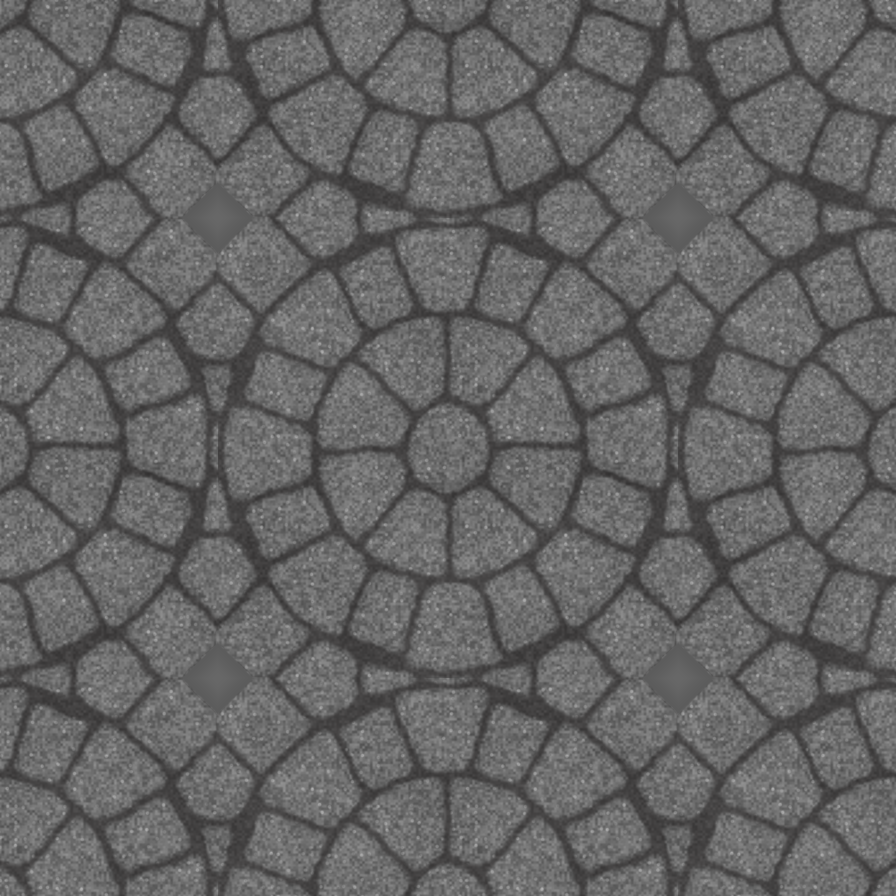
This texture is drawn by a WebGL 1 fragment shader. Its source:

```glsl
precision highp float;
// Grey cobble paving: rosettes of a round stone, eight wedges and sixteen
// setts, with cross-shaped fillers around a smooth diamond between them.
// Each stone yields a distance to its joint, which shades a grainy surface.

uniform vec2 u_resolution;

const float PI = 3.14159265;
const float PERIOD = 0.514;          // tile size as a share of the canvas
const float TWIST = 0.03;            // slight turn of each rosette
const float HUB_RADIUS = 0.097;      // radii in tile units
const float WEDGE_RADIUS = 0.292;
const float SETT_END = 0.465;
const float RIM_RADIUS = 0.487;
const float DIAMOND_EDGE = 0.056;
const float FILLER_EDGE = 0.086;
const float FILLER_END = 0.312;
const float TIP_END = 0.44;
const float ROUNDING = 0.03;
const float FAINT_JOINT = 0.0085;    // lifts the shallow joints by the diamond
const vec2 JOINT_FADE = vec2(0.001, 0.013);
const float GRAIN_CELLS = 180.0;
const float SPECK_CELLS = 56.0;
const float SPECK_CHANCE = 0.28;
const vec3 JOINT_COLOR = vec3(0.262, 0.256, 0.256);
const vec3 STONE_COLOR = vec3(0.436);
const vec3 DIAMOND_COLOR = vec3(0.385);

float hash(vec2 p) {
  vec3 h = fract(vec3(p.xyx) * 0.1031);
  h += dot(h, h.yzx + 33.33);
  return fract((h.x + h.y) * h.z);
}

// Value noise that repeats with the tile.
float noise(vec2 tile, float cells, float seed) {
  vec2 p = tile * cells;
  vec2 i = floor(p), f = fract(p);
  f = f * f * (3.0 - 2.0 * f);
  vec2 a = mod(i, cells) + seed;
  vec2 b = mod(i + 1.0, cells) + seed;
  return mix(mix(hash(a), hash(vec2(b.x, a.y)), f.x),
             mix(hash(vec2(a.x, b.y)), hash(b), f.x), f.y);
}

// Smooth minimum, which rounds the stone corners.
float roundMin(float a, float b) {
  float h = max(ROUNDING - abs(a - b), 0.0) / ROUNDING;
  return min(a, b) - h * h * ROUNDING * 0.25;
}

// Distance to the joints inside a rosette.
float rosette(vec2 q, float r) {
  float sector = PI / 4.0;
  float a = abs(mod(atan(q.y, q.x) - TWIST + sector * 0.5, sector) - sector * 0.5);
  if (r < HUB_RADIUS) return HUB_RADIUS - r;
  if (r < WEDGE_RADIUS)
    return roundMin(r * sin(a), roundMin(WEDGE_RADIUS - r, r - HUB_RADIUS));
  float t = sector * 0.5 - a;
  float along = r * cos(t);
  float side = r * sin(t) - (0.062 + 0.06 * (along - 0.3));
  if (side < 0.0)
    return max(roundMin(-side, roundMin(along - WEDGE_RADIUS, SETT_END - along)), 0.0);
  return roundMin(side, roundMin(r - WEDGE_RADIUS, RIM_RADIUS - r));
}

// Distance to the joints of the fillers; c is measured from the tile corner.
float filler(vec2 c, float rim) {
  float far = max(c.x, c.y), near = min(c.x, c.y);
  float diagonal = (far + near) * 0.7071;
  float side = (far - near) * 0.7071 - FILLER_EDGE;
  if (side < 0.0) {
    float faint = min(near, abs(diagonal - DIAMOND_EDGE)) + FAINT_JOINT;
    return min(roundMin(-side, rim), faint);
  }
  float ends = roundMin(abs(far - FILLER_END), abs(far - TIP_END));
  return roundMin(side, roundMin(rim, ends));
}

// Sparse bright mineral specks.
float specks(vec2 tile) {
  vec2 p = tile * SPECK_CELLS;
  vec2 id = floor(p);
  vec2 spot = 0.3 + 0.4 * vec2(hash(id + 17.0), hash(id + 71.0));
  float dotMask = 1.0 - smoothstep(0.08, 0.32, length(fract(p) - spot));
  float chance = hash(id + 131.0);
  return dotMask * step(chance, SPECK_CHANCE) * (0.35 + chance / SPECK_CHANCE * 0.65);
}

void main() {
  vec2 p = (gl_FragCoord.xy - 0.5 * u_resolution) / min(u_resolution.x, u_resolution.y);
  vec2 tile = fract(p / PERIOD + 0.5);

  // Uneven, chipped edges
  vec2 wobble = vec2(noise(tile, 12.0, 3.0), noise(tile, 12.0, 41.0)) - 0.5;
  vec2 chips = vec2(noise(tile, 64.0, 9.0), noise(tile, 64.0, 87.0)) - 0.5;
  vec2 q = tile - 0.5 + wobble * 0.014 + chips * 0.006;

  float r = length(q);
  vec2 c = abs(0.5 - abs(q));
  float d = r < RIM_RADIUS ? rosette(q, r) : filler(c, r - RIM_RADIUS);

  // Stone surface: grain, soft blotches, specks and darker shoulders
  float grain = (noise(tile, GRAIN_CELLS, 5.0) - 0.5) * 0.17
              + (noise(tile, GRAIN_CELLS * 0.5, 29.0) - 0.5) * 0.09;
  float blotch = (noise(tile, 9.0, 53.0) - 0.5) * 0.04;
  vec3 stone = STONE_COLOR + grain + blotch + specks(tile) * 0.17;
  stone *= mix(0.9, 1.0, smoothstep(0.0, 0.03, d));
  vec3 joint = JOINT_COLOR + grain * 0.4 + blotch;
  vec3 color = mix(joint, stone, smoothstep(JOINT_FADE.x, JOINT_FADE.y, d));

  // Smooth diamond, a little lighter in the middle
  vec2 corner = 0.5 - abs(tile - 0.5);
  float diamond = (corner.x + corner.y) * 0.7071;
  vec3 smoothStone = DIAMOND_COLOR + 0.02 - 0.045 * smoothstep(0.0, DIAMOND_EDGE, diamond);
  float inside = 1.0 - smoothstep(DIAMOND_EDGE - 0.004, DIAMOND_EDGE + 0.002, diamond);
  gl_FragColor = vec4(mix(color, smoothStone, inside), 1.0);
}
```
